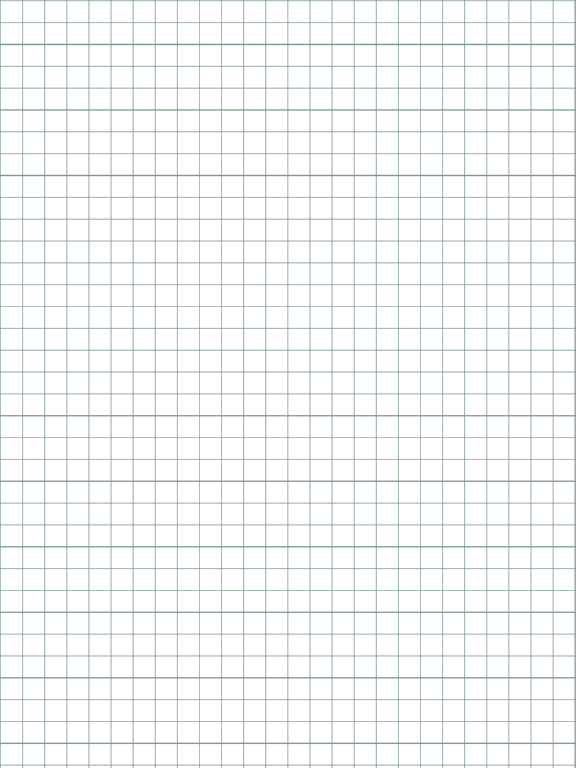
Reproduce this pattern procedurally as a Shadertoy shader.

```glsl
const vec3 PAPER = vec3(1.0);
const vec3 INK = vec3(0.48, 0.59, 0.56);
const vec2 CELLS = vec2(26.06, 35.165);     // cells across and down
const vec2 FIRST_LINE = vec2(0.0009, 0.001); // margin at left and top
const float THIN = 0.00100;                 // line widths, canvas height = 1
const float HEAVY = 0.00168;

float hash(vec2 p) {
    return fract(sin(dot(p, vec2(127.1, 311.7))) * 43758.5453);
}

// Share of a box filter centred at signed distance d that the line covers
float lineCoverage(float d, float width, float blur) {
    float upper = min(d + 0.5 * blur, 0.5 * width);
    float lower = max(d - 0.5 * blur, -0.5 * width);
    return clamp((upper - lower) / blur, 0.0, 1.0);
}

// Every third rule is heavy, except in a plain band above the middle
float isHeavyRow(float row) {
    float upperGroup = step(row, 8.5) * step(1.5, mod(row, 3.0));
    float lowerGroup = step(18.5, row) * step(abs(mod(row, 3.0) - 1.0), 0.5);
    return max(upperGroup, lowerGroup);
}

// Slight unevenness in ink strength from rule to rule
float inkStrength(float index, float seed) {
    return mix(0.95, 1.05, hash(vec2(index, seed)));
}

void mainImage(out vec4 fragColor, in vec2 fragCoord) {
    vec2 uv = fragCoord / iResolution.xy;
    uv.y = 1.0 - uv.y;
    float blur = 1.2 / iResolution.y;

    // Nearest rule on each axis, and the distance to it
    vec2 grid = (uv - FIRST_LINE) * CELLS;
    vec2 index = floor(grid + 0.5);
    vec2 aspect = vec2(iResolution.x / iResolution.y, 1.0);
    vec2 offset = (grid - index) / CELLS * aspect;

    // The right edge closes with a heavy upright
    float columnWidth = mix(THIN, HEAVY, step(25.5, index.x));
    float rowWidth = mix(THIN, HEAVY, isHeavyRow(index.y));

    float column = lineCoverage(offset.x, columnWidth, blur) * inkStrength(index.x, 1.0);
    float row = lineCoverage(offset.y, rowWidth, blur) * inkStrength(index.y, 2.0);

    // Crossing rules overlap like translucent ink
    float ink = 1.0 - (1.0 - min(column, 1.0)) * (1.0 - min(row, 1.0));
    fragColor = vec4(mix(PAPER, INK, ink), 1.0);
}
```
